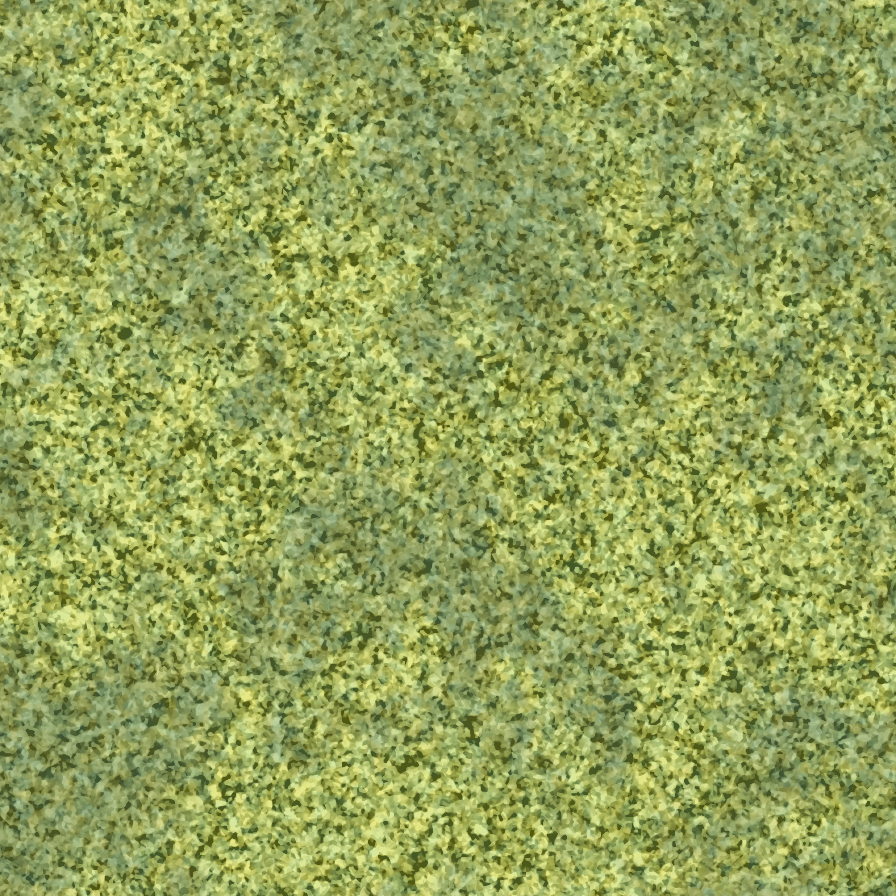
Write a WebGL 2 fragment shader that draws this texture.

```glsl
#version 300 es
precision highp float;

uniform vec2 u_resolution;
out vec4 fragColor;

vec3 hash3(vec2 p) {
    vec3 q = fract(p.xyx * vec3(0.1031, 0.1030, 0.0973));
    q += dot(q, q.yxz + 33.33);
    return fract((q.xxy + q.yzz) * q.zyx);
}

// Cellular noise: each cell holds a randomly turned oval with its own tone,
// and neighbouring ovals blend smoothly. Result is 0..1, centred on 0.5.
float softCells(vec2 p, float seed, float sharpness, float stretch) {
    vec2 base = floor(p);
    vec2 local = p - base;
    float toneSum = 0.0;
    float weightSum = 0.0;
    for (int y = -1; y <= 1; y++) {
        for (int x = -1; x <= 1; x++) {
            vec2 neighbour = vec2(x, y);
            vec3 random = hash3(base + neighbour + seed);
            vec2 delta = neighbour + random.xy - local;
            float angle = 6.2832 * random.z;
            vec2 axis = vec2(cos(angle), sin(angle));
            vec2 oval = vec2(dot(delta, axis) / stretch,
                             dot(delta, vec2(-axis.y, axis.x)) * stretch);
            float weight = exp(-sharpness * dot(oval, oval));
            toneSum += weight * fract(dot(random, vec3(7.3, 5.1, 3.7)));
            weightSum += weight;
        }
    }
    return toneSum / max(weightSum, 1e-6);
}

// Layered sines that break up the outlines of the large patches
vec2 waver(vec2 p, float amount) {
    vec2 bend = sin(p.yx * 17.0 + vec2(0.4, 2.1));
    bend += 0.6 * sin(p.yx * 39.0 + p * 13.0 + vec2(1.7, 4.2));
    return p + amount * bend;
}

// Four octaves of soft cells, from broad areas down to small clumps
float patchField(vec2 p) {
    float sum = 0.0;
    float total = 0.0;
    float scale = 4.5;
    float weight = 0.30;
    for (int i = 0; i < 4; i++) {
        sum += weight * softCells(p * scale, 31.0 + 19.0 * float(i), 5.0, 1.0);
        total += weight;
        scale *= 2.13;
        weight *= 0.86;
    }
    return sum / total;
}

// Dark, middle and bright colours spread over a light level of 0..1
vec3 ramp(vec3 dark, vec3 middle, vec3 bright, float light) {
    vec3 lower = mix(dark, middle, clamp(light * 2.0, 0.0, 1.0));
    return mix(lower, bright, clamp(light * 2.0 - 1.0, 0.0, 1.0));
}

void main() {
    vec2 uv = gl_FragCoord.xy / min(u_resolution.x, u_resolution.y);

    // Sunlit yellow patches among cooler turf
    float field = patchField(waver(uv, 0.012));
    float sunny = smoothstep(0.39, 0.66, field);

    // Blades, tufts and clumps
    float blades = softCells(uv * 215.0, 7.0, 9.0, 1.35) - 0.5;
    float tufts = softCells(uv * 128.0, 113.0, 10.0, 1.3) - 0.5;
    float clumps = softCells(uv * 58.0, 211.0, 6.0, 1.1) - 0.5;
    float grain = 0.60 * blades + 0.55 * tufts + 0.25 * clumps;

    // Deep gaps where both fine layers are low
    float gaps = smoothstep(0.12, 0.40, -0.5 * (blades + tufts));
    float light = 0.52 + grain * mix(0.85, 1.2, sunny) - 0.20 * gaps;
    light += 0.25 * (field - 0.5);

    vec3 turf = ramp(vec3(0.27, 0.33, 0.15), vec3(0.53, 0.60, 0.36),
                     vec3(0.75, 0.81, 0.59), light);
    vec3 yellow = ramp(vec3(0.29, 0.35, 0.11), vec3(0.61, 0.67, 0.33),
                       vec3(0.87, 0.91, 0.57), light);
    vec3 color = mix(turf, yellow, sunny);

    // Small shifts between olive and blue-green
    float cool = softCells(uv * 92.0, 307.0, 7.0, 1.2) - 0.5;
    color += vec3(-0.07, 0.0, 0.10) * cool;

    fragColor = vec4(clamp(color, 0.0, 1.0), 1.0);
}
```
